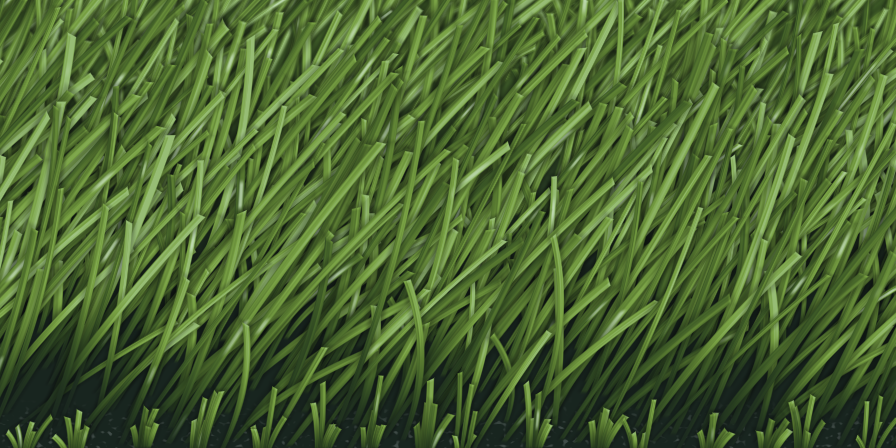
Reproduce this texture procedurally as a Shadertoy shader.

```glsl
const int ROWS = 25;
const int REACH = 5;              // neighbour cells a leaning blade can cross
const float SPACING = 0.055;
const float LEAN = 0.55;          // mean sideways run per unit of height
const float BLADE_WIDTH = 0.0092; // half width of a near blade
const float NEAR_BASE = 0.0;
const float FAR_BASE = 0.95;
const float FAR_BLUR = 0.006;
const float SHADOW = 0.22;
const float CLUMP = 0.32;         // strength of broad light and dark areas
const float TUFT_SPACING = 0.125;

const vec3 SOIL   = vec3(0.07, 0.11, 0.09);
const vec3 SHADE  = vec3(0.13, 0.21, 0.09);
const vec3 DEEP   = vec3(0.22, 0.33, 0.12);
const vec3 LEAF   = vec3(0.33, 0.46, 0.16);
const vec3 BRIGHT = vec3(0.46, 0.62, 0.24);
const vec3 PALE   = vec3(0.58, 0.73, 0.44);
const vec3 GLOSS  = vec3(0.78, 0.88, 0.75);
const vec3 GRIT   = vec3(0.34, 0.38, 0.37);
const vec3 HAZE   = vec3(0.028, 0.040, 0.036);

struct Blade { float len, lean, bow, bend, width, tone, seed; };

vec4 hash4(vec2 p) {
    vec4 q = fract(p.xyxy * vec4(0.1031, 0.1030, 0.0973, 0.1099));
    q += dot(q, q.wzxy + 33.33);
    return fract((q.xxyz + q.yzzw) * q.zywx);
}

float corner(vec2 cell, vec2 offset) {
    return dot(hash4(cell).xy * 2.0 - 1.0, offset);
}

float gradientNoise(vec2 p) {
    vec2 i = floor(p), f = fract(p);
    vec2 u = f * f * f * (f * (f * 6.0 - 15.0) + 10.0);
    vec2 e = vec2(1.0, 0.0);
    return mix(mix(corner(i, f), corner(i + e, f - e), u.x),
               mix(corner(i + e.yx, f - e.yx), corner(i + 1.0, f - 1.0), u.x), u.y);
}

vec3 grassRamp(float v) {
    v = clamp(v, 0.0, 1.0) * 5.0;
    vec3 c = mix(SOIL, SHADE, clamp(v, 0.0, 1.0));
    c = mix(c, DEEP, clamp(v - 1.0, 0.0, 1.0));
    c = mix(c, LEAF, clamp(v - 2.0, 0.0, 1.0));
    c = mix(c, BRIGHT, clamp(v - 3.0, 0.0, 1.0));
    return mix(c, PALE, clamp(v - 4.0, 0.0, 1.0));
}

// Paints one bowed, cut blade; rel is measured from its root
void paintBlade(inout vec3 col, vec2 rel, Blade b, float height, float soft) {
    float t = clamp(rel.y / b.len, 0.0, 1.1);
    float axis = b.lean * rel.y + b.bow * mix(t, t * t, b.bend);
    float slope = b.lean + b.bow * mix(1.0, 2.0 * t, b.bend) / b.len;
    float stretch = sqrt(1.0 + slope * slope);
    float side = (rel.x - axis) / stretch;
    float slant = 1.4 * (fract(b.seed * 23.1) - 0.5);
    float beyond = (slope + slant) * side + (rel.y - b.len) * stretch;
    float w = b.width * mix(0.65, 1.0, smoothstep(0.0, 0.5, t));
    if (rel.y < 0.0 || abs(side) > 3.0 * w + soft || beyond > 0.03) return;

    // Contact shadow on whatever lies behind
    float d = max(abs(side) - w, beyond);
    float root = smoothstep(0.0, 0.012, rel.y);
    col *= 1.0 - SHADOW * root * (1.0 - smoothstep(0.0, 2.0 * w, d));
    float mask = root * (1.0 - smoothstep(-soft, soft, d));
    if (mask <= 0.0) return;

    // Folded facets, fine ribs, dark edges and a light cut end
    float u = side / w;
    float fold = smoothstep(-0.2, 0.2, u + 0.6 * (fract(b.seed * 7.3) - 0.5));
    float rib = gradientNoise(vec2(u * 2.0 + b.seed * 91.0, rel.y * 7.0));
    float light = smoothstep(-0.12, 0.64, 0.55 * t + 0.6 * height);
    float v = b.tone + 0.15 * (fold - 0.5) + 0.16 * rib;
    v -= 0.10 * smoothstep(0.6, 1.0, abs(u));
    v += 0.12 * smoothstep(-0.008, -0.001, beyond);
    vec3 leaf = grassRamp(v * light);

    // Glossy patches
    float patchy = gradientNoise(vec2(b.seed * 57.0, rel.y * 11.0 + b.seed * 31.0));
    float shine = smoothstep(0.2, 0.4, patchy) * smoothstep(0.75, 0.1, abs(u - 0.2));
    leaf = mix(leaf, GLOSS, 0.75 * shine * light * step(0.55, fract(b.seed * 13.7)));
    col = mix(col, leaf, mask);
}

void mainImage(out vec4 fragColor, in vec2 fragCoord) {
    vec2 p = fragCoord / iResolution.y;
    float edge = 0.8 / iResolution.y;

    // Gritty ground fading into the shaded depth of the pile
    float grit = smoothstep(0.12, 0.5, gradientNoise(p * vec2(75.0, 100.0)));
    vec3 col = mix(SOIL, GRIT, 0.6 * grit * smoothstep(0.12, 0.03, p.y));
    col = mix(col, DEEP, smoothstep(0.3, 0.95, p.y));
    float clump = gradientNoise(vec2(p.x - 0.4 * p.y, p.y) * vec2(3.2, 2.6) + 4.3);
    float height = p.y + CLUMP * clump;

    // Rows of long blades, far to near
    for (int i = 0; i < ROWS; i++) {
        float depth = 1.0 - float(i) / float(ROWS - 1);
        float base = mix(NEAR_BASE, FAR_BASE, depth);
        float h = p.y - base;
        if (h < -0.03 || h > 0.78) continue;
        float soft = edge + FAR_BLUR * smoothstep(0.4, 1.0, depth);
        float home = floor((p.x - LEAN * h) / SPACING);
        for (int j = -REACH; j <= REACH; j++) {
            vec2 id = vec2(home + float(j), float(i) * 3.0 + 5.0);
            vec4 r = hash4(id + 40.0);
            vec4 s = hash4(id + 171.0);
            vec2 rootPos = vec2((id.x + r.x) * SPACING, base + 0.04 * (s.w - 0.5));
            Blade b = Blade(mix(0.2, 0.74, r.y) * mix(1.0, 0.6, depth), LEAN,
                            mix(-0.19, 0.23, r.z), sqrt(r.w),
                            BLADE_WIDTH * mix(0.6, 1.15, s.x) * mix(1.0, 0.9, depth),
                            mix(0.48, 1.0, s.y), s.z);
            paintBlade(col, p - rootPos, b, height, soft);
        }
    }

    // Short uneven tufts along the front edge
    float tuft = floor(p.x / TUFT_SPACING);
    for (int k = 0; k < 15; k++) {
        float cell = tuft + float(k / 5) - 1.0;
        float fan = float(k % 5) - 2.0;
        vec4 r = hash4(vec2(cell + 20.0, fan + 9.0));
        vec4 c = hash4(vec2(cell + 77.0, 3.0));
        vec2 rootPos = vec2((cell + 0.2 + 0.6 * c.x) * TUFT_SPACING + 0.007 * fan, 0.03 * c.y - 0.03);
        Blade b = Blade(mix(0.05, 0.21, r.x * r.x * (0.4 + 0.6 * c.z)), 0.15,
                        0.010 * fan + 0.035 * (r.y - 0.5), 0.8, mix(0.005, 0.008, c.w),
                        mix(0.5, 0.85, r.z), r.w);
        paintBlade(col, p - rootPos, b, 0.25, edge);
    }
    fragColor = vec4(col + HAZE * (1.0 - col), 1.0);
}
```
